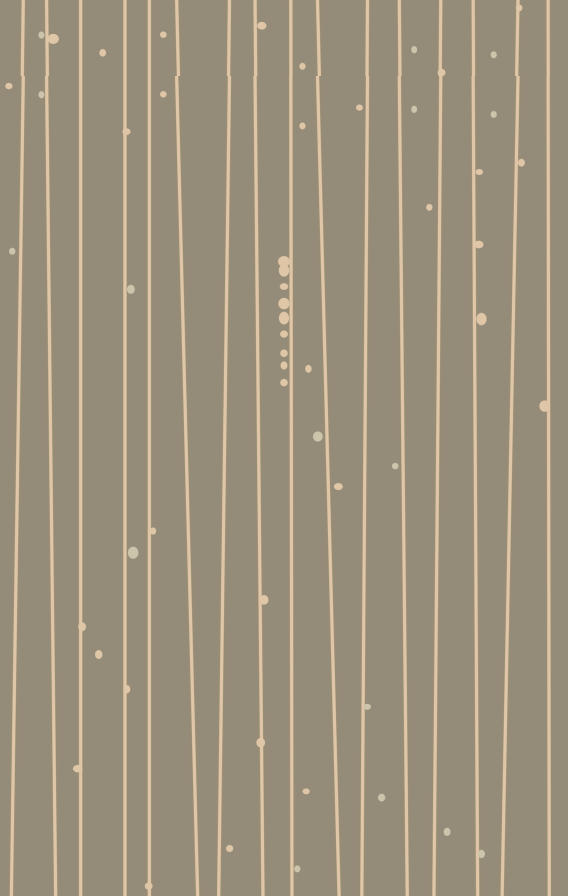
Give the GLSL for this pattern, as a Shadertoy shader.

```glsl
// Sixteen thin, slightly leaning cream threads on olive grey, scattered with small beads.

const vec3 GROUND = vec3(0.58, 0.55, 0.47);
const vec3 HALO   = vec3(0.60, 0.55, 0.46);
const vec3 CREAM  = vec3(0.875, 0.775, 0.65);
const vec3 PALE   = vec3(0.80, 0.77, 0.67);

// Lengths are fractions of the canvas width; depths run from 0 (top) to 1 (bottom).
const int   THREADS = 16;
const float THREAD_HALF_WIDTH = 0.0029;
const float HALO_HALF_WIDTH = 0.0062;
const float SEAM_DEPTH = 0.085;

const int   BEADS = 36;
const float BEAD_MIN = 0.0057;
const float BEAD_MAX = 0.0100;
const float END_CROWDING = 0.4;

const int   ECHO_BEADS = 5;
const float ECHO_SHIFT = 0.105;

const int   COLUMN_BEADS = 9;
const float COLUMN_X = 0.5;
const float COLUMN_TOP = 0.284;
const float COLUMN_STEP = 0.0195;

// Thread position at the top edge and sideways drift down one repeat.
const float THREAD_X[THREADS] = float[](
    0.041, 0.082, 0.142, 0.220, 0.263, 0.311, 0.404, 0.449,
    0.512, 0.559, 0.647, 0.703, 0.776, 0.833, 0.912, 0.965);
const float THREAD_LEAN[THREADS] = float[](
    -0.021, 0.016, 0.0, 0.0, 0.0, 0.037, -0.019, 0.014,
    0.002, 0.038, -0.010, 0.014, -0.012, 0.008, -0.028, 0.002);

float hash(float n) {
    return fract(sin(n * 12.9898 + 4.137) * 43758.5453);
}

float coverage(float dist, float pixel) {
    return 1.0 - smoothstep(-0.7 * pixel, 0.7 * pixel, dist);
}

// Distance to the nearest thread centre; the lean restarts at the seam.
float threadDistance(float x, float depth) {
    float run = depth < SEAM_DEPTH ? depth : (depth - SEAM_DEPTH) / (1.0 - SEAM_DEPTH);
    float nearest = 1.0;
    for (int i = 0; i < THREADS; i++) {
        nearest = min(nearest, abs(x - THREAD_X[i] - THREAD_LEAN[i] * run));
    }
    return nearest;
}

// A slightly oval bead, cream or occasionally pale.
vec3 addBead(vec3 color, vec2 offset, float radius, float seed, float pixel) {
    float squash = mix(0.88, 1.12, hash(seed + 0.7));
    float dist = length(offset * vec2(squash, 1.0 / squash)) - radius;
    vec3 tint = hash(seed + 0.3) > 0.8 ? PALE : CREAM;
    return mix(color, tint, coverage(dist, pixel));
}

void mainImage(out vec4 fragColor, in vec2 fragCoord) {
    float pixel = 1.0 / iResolution.x;
    float aspect = iResolution.y / iResolution.x;
    float depth = 1.0 - fragCoord.y / iResolution.y;
    vec2 p = vec2(fragCoord.x * pixel, depth * aspect);

    // Threads with a faint warm halo
    float dist = threadDistance(p.x, depth);
    vec3 color = mix(GROUND, HALO, coverage(dist - HALO_HALF_WIDTH, pixel));
    color = mix(color, CREAM, coverage(dist - THREAD_HALF_WIDTH, pixel));

    // Scattered beads, denser toward the top and bottom
    for (int i = 0; i < BEADS; i++) {
        float seed = float(i) + 11.0;
        float t = (float(i) + hash(seed)) / float(BEADS);
        float y = t - END_CROWDING * sin(6.2832 * t) / 6.2832;
        vec2 center = vec2(hash(seed + 50.5), y * aspect);
        float radius = mix(BEAD_MIN, BEAD_MAX, pow(hash(seed + 100.2), 3.0));
        color = addBead(color, p - center, radius, seed, pixel);
    }

    // Small beads near the top, each echoed once below
    for (int i = 0; i < 2 * ECHO_BEADS; i++) {
        float k = float(i / 2);
        float x = (k + 0.1 + 0.6 * hash(k + 200.0)) / float(ECHO_BEADS);
        float y = 0.05 + 0.07 * hash(k + 220.0) + ECHO_SHIFT * float(i % 2);
        color = addBead(color, p - vec2(x, y), BEAD_MIN, k + 240.0, pixel);
    }

    // Central column of crowded beads, large and small
    for (int i = 0; i < COLUMN_BEADS; i++) {
        float k = float(i);
        float y = COLUMN_TOP * aspect + COLUMN_STEP * (1.4 * k + 0.7 * hash(k + 300.0));
        float radius = i < 6 && i % 3 != 2 ? BEAD_MAX : BEAD_MIN * 1.15;
        color = addBead(color, p - vec2(COLUMN_X, y), radius, k + 320.0, pixel);
    }

    fragColor = vec4(color, 1.0);
}
```
